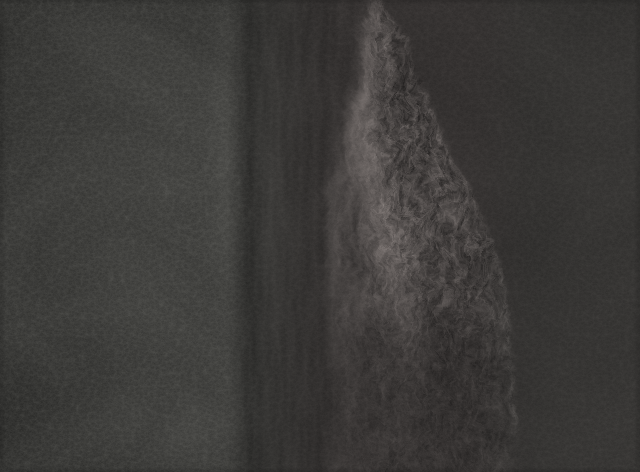
A Shadertoy shader for this texture:

```glsl
// Dark weathered wall with soft vertical bands and a pale, eroded tapering patch of bare plaster.

vec2 hash2(vec2 p) {
    vec3 q = fract(vec3(p.xyx) * vec3(0.1031, 0.1030, 0.0973));
    q += dot(q, q.yzx + 33.33);
    return fract((q.xx + q.yz) * q.zy);
}

// Distances to the nearest and second nearest cell points
vec2 cellular(vec2 p) {
    vec2 cell = floor(p);
    vec2 local = p - cell;
    vec2 nearest = vec2(8.0);
    for (int j = -1; j <= 1; j++) {
        for (int i = -1; i <= 1; i++) {
            vec2 offset = vec2(float(i), float(j));
            float d = length(offset + hash2(cell + offset) - local);
            nearest = d < nearest.x ? vec2(d, nearest.x) : vec2(nearest.x, min(nearest.y, d));
        }
    }
    return nearest;
}

// Smooth cloudy variation, roughly -1 to 1
float layeredSines(vec2 p) {
    float sum = 0.0;
    float weight = 0.5;
    for (int i = 0; i < 5; i++) {
        p += 0.7 * sin(p.yx * 1.3 + float(i) * 1.9);
        sum += weight * sin(p.x) * cos(p.y);
        p = mat2(0.8, 0.6, -0.6, 0.8) * p * 1.9;
        weight *= 0.58;
    }
    return sum;
}

// Irregular speckle built from cells of several sizes, centred on zero
float speckle(vec2 p) {
    float sum = 0.0;
    float weight = 0.6;
    for (int i = 0; i < 3; i++) {
        sum += weight * (cellular(p).x - 0.48);
        p = mat2(0.94, 0.34, -0.34, 0.94) * p * 2.1 + 5.3;
        weight *= 0.8;
    }
    return sum;
}

float bell(float x, float center, float width) {
    float d = (x - center) / width;
    return exp(-d * d);
}

// Patch outline, measured by depth below the top
float leftEdge(float depth) {
    return mix(0.565, 0.513, smoothstep(0.0, 0.45, depth));
}

float rightEdge(float depth) {
    return min(0.604 + 0.325 * depth, 0.762 + 0.052 * depth);
}

// Spine of the brightest plaster
float coreLine(float depth) {
    return 0.584 - 0.020 * bell(depth, 0.28, 0.16) + 0.054 * smoothstep(0.25, 0.8, depth);
}

float wallTone(vec2 uv, vec2 p, float clouds) {
    float x = uv.x + 0.004 * layeredSines(p * vec2(30.0, 8.0));
    float leftPanel = 1.0 - smoothstep(0.350, 0.394, x);
    float glow = bell(uv.y, 0.53, 0.36) * smoothstep(-0.12, 0.28, uv.x);
    float panelTone = 0.226 + 0.056 * glow + 0.022 * bell(x, 0.352, 0.022) * bell(uv.y, 0.68, 0.42)
                    + 0.022 * bell(uv.y, 0.08, 0.10) * smoothstep(0.0, 0.3, uv.x);
    float tone = mix(0.207, panelTone, leftPanel);
    tone += 0.032 * bell(x, 0.425, 0.024) * bell(uv.y, 0.57, 0.28);
    tone -= 0.014 * bell(x, 0.392, 0.014) + 0.010 * bell(x, 0.500, 0.016);
    tone += 0.012 * smoothstep(0.80, 0.92, uv.x) * bell(uv.y, 0.36, 0.42);

    // Vertical brush marks on the middle band
    float band = smoothstep(0.35, 0.40, uv.x) * (1.0 - smoothstep(0.52, 0.60, uv.x));
    tone += band * 0.035 * (cellular(vec2(x * 75.0, p.y * 6.0)).x - 0.48);
    return tone + clouds * mix(0.014, 0.030, leftPanel);
}

// Extra brightness inside the patch
float plasterTone(vec2 uv, vec2 p, float clouds) {
    float depth = 1.0 - uv.y;
    vec2 warp = vec2(layeredSines(p * 31.0), layeredSines(p * 27.0 + 7.0));
    float x = uv.x + 0.010 * warp.x;
    float left = leftEdge(depth);
    float right = rightEdge(depth);
    float inside = smoothstep(left - 0.014, left + 0.028, x)
                 * (1.0 - smoothstep(right - 0.026, right + 0.008, x));
    float fade = 1.0 - smoothstep(0.42, 0.88, depth);
    float upperFade = smoothstep(-0.12, 0.15, depth);

    // Pitted surface, ragged threads and vertical streaks
    vec2 q = p + 0.020 * warp;
    float pits = speckle(q * vec2(52.0, 30.0));
    float threads = 1.0 - smoothstep(0.0, 0.16, abs(layeredSines(q * vec2(58.0, 30.0) + 3.0)));
    float streaks = cellular(q * vec2(65.0, 9.0)).x - 0.48;
    float core = bell(x, coreLine(depth), 0.032) * (1.0 - smoothstep(0.60, 0.86, depth));
    float eroded = smoothstep(0.545, 0.62, x) * (0.2 + 0.8 * fade);

    float tone = 0.022 + 0.058 * fade * upperFade + 0.110 * core * upperFade;
    tone += pits * (0.05 + 0.15 * eroded) + (threads - 0.3) * 0.050 * eroded;
    tone += streaks * 0.065 * (0.35 + fade) + clouds * 0.035;
    tone -= 0.045 * bell(uv.x, 0.553, 0.018) * bell(uv.y, 0.52, 0.11);

    // Broken pale rim and soft streaks on the opposite side
    float rim = bell(x + 0.006 * warp.y, right - 0.006, 0.005);
    rim *= clamp(0.55 + 1.2 * pits + 0.4 * clouds, 0.0, 1.0) * (1.0 - smoothstep(0.86, 0.96, depth));
    float sideStreak = bell(x, 0.521, 0.013) * bell(uv.y, 0.48, 0.18);
    float lowStreak = bell(x, 0.545, 0.012) * bell(uv.y, 0.16, 0.08);
    return tone * inside + 0.100 * rim + 0.040 * sideStreak + 0.038 * lowStreak;
}

void mainImage(out vec4 fragColor, in vec2 fragCoord) {
    vec2 uv = fragCoord / iResolution.xy;
    vec2 p = fragCoord / iResolution.y;
    float clouds = layeredSines(p * vec2(7.0, 9.0) + 2.0);
    float grain = speckle(p * vec2(85.0, 110.0));
    float plaster = plasterTone(uv, p, clouds);
    float grainAmount = mix(0.075, 0.045, smoothstep(0.34, 0.42, uv.x));
    float tone = wallTone(uv, p, clouds) + plaster + grain * grainAmount;

    // Cool left panel, warm plaster, thin dark border
    float warmth = smoothstep(0.34, 0.56, uv.x) * (1.0 - 0.6 * smoothstep(0.72, 0.85, uv.x));
    vec3 tint = mix(vec3(1.0, 1.0, 0.96), vec3(1.035, 0.975, 0.955), warmth);
    vec2 border = min(uv, 1.0 - uv);
    float vignette = mix(0.88, 1.0, smoothstep(0.0, 0.012, min(border.x, border.y)));
    fragColor = vec4(clamp(tone * tint * vignette, 0.0, 1.0), 1.0);
}
```
